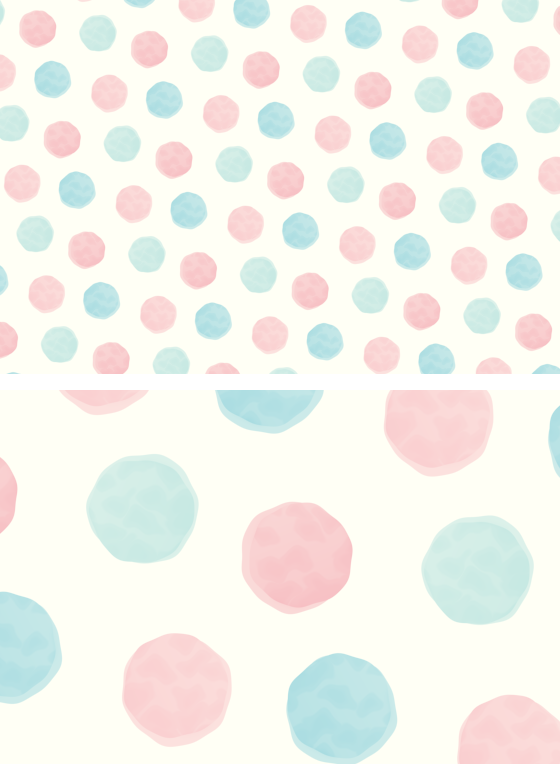
Top, the full canvas; bottom, a detail of the centre.
Reproduce this pattern procedurally as a Shadertoy shader.

```glsl
#define PAPER vec3(1.0, 1.0, 0.96)
#define STEP_ACROSS vec2(0.1995, 0.0366)
#define STEP_DOWN vec2(0.0437, 0.1975)
#define DOT_RADIUS 0.0328
#define CORE_SIZE 0.94
#define RIM_DENSITY 0.54
#define CORE_DENSITY 0.19
#define BLOTCH_DENSITY 0.09
#define KINDS 4

// Rose, mint, teal and blush dots; lengths in canvas widths, y pointing down
const vec2 centres[KINDS] = vec2[](
    vec2(0.0664, 0.0514), vec2(0.1754, 0.0592),
    vec2(0.0937, 0.1426), vec2(0.1953, 0.1672));
const vec3 inks[KINDS] = vec3[](
    vec3(0.965, 0.73, 0.75), vec3(0.75, 0.90, 0.88),
    vec3(0.63, 0.85, 0.875), vec3(0.975, 0.785, 0.795));
const vec2 coreShifts[KINDS] = vec2[](
    vec2(0.10, -0.03), vec2(-0.03, 0.04),
    vec2(-0.03, -0.08), vec2(-0.02, -0.08));
const vec2 shadeDirections[KINDS] = vec2[](
    vec2(0.35, 0.9), vec2(0.7, 0.3),
    vec2(-0.7, 0.4), vec2(-0.6, 0.3));

vec2 hash2(vec2 p) {
    return fract(sin(vec2(dot(p, vec2(127.1, 311.7)), dot(p, vec2(269.5, 183.3)))) * 437.58);
}

// Distance to the nearest scattered point
float cellular(vec2 p) {
    vec2 cell = floor(p);
    float nearest = 2.0;
    for (int y = -1; y <= 1; y++)
    for (int x = -1; x <= 1; x++) {
        vec2 c = cell + vec2(x, y);
        nearest = min(nearest, length(c + hash2(c) - p));
    }
    return nearest;
}

// Signed distance to a hand-painted, slightly faceted disc
float blob(vec2 p, float radius, float seed) {
    float angle = atan(p.y, p.x);
    float wobble = 0.016 * sin(3.0 * angle + seed * 2.3)
                 + 0.018 * sin(6.0 * angle + seed * 4.1)
                 + 0.009 * sin(11.0 * angle + seed * 1.7);
    return length(p) - radius * (1.0 + wobble);
}

float coverage(float dist, float blur) {
    return 1.0 - smoothstep(-blur, blur, dist);
}

// Pigment density of one dot; p is in dot radii
float washDensity(vec2 p, int kind, float pixel) {
    float seed = float(kind) + 1.0;
    float rim = blob(p, 1.0, seed);
    float core = blob(p - coreShifts[kind], CORE_SIZE, seed + 4.5);
    float inCore = coverage(core, pixel);

    // Overlapping brush patches with ragged borders
    vec2 q = p + 0.09 * sin(p.yx * 6.0 + seed) + 0.04 * sin(p.yx * 15.0 + seed * 2.0);
    float slope = dot(p, shadeDirections[kind]);
    float pools = cellular(q * vec2(1.5, 2.1) + seed * 7.3);
    float patches = coverage(pools - 0.48 - 0.2 * slope, 0.04 + pixel)
                  + 0.5 * coverage(pools - 0.27 - 0.15 * slope, 0.08 + pixel);

    // Pigment gathers along parts of the border
    float fringe = exp(-abs(core) * 22.0) * smoothstep(0.1, 0.9, sin(atan(p.y, p.x) * 3.0 + seed * 2.7));

    float density = RIM_DENSITY
        + inCore * (CORE_DENSITY + BLOTCH_DENSITY * (patches - 0.5) + 0.09 * slope)
        + 0.08 * fringe;
    return density * coverage(min(rim, core), pixel);
}

void mainImage(out vec4 fragColor, in vec2 fragCoord) {
    vec2 p = vec2(fragCoord.x, iResolution.y - fragCoord.y) / iResolution.x;
    float pixel = 0.8 / (iResolution.x * DOT_RADIUS);
    mat2 lattice = mat2(STEP_ACROSS, STEP_DOWN);
    mat2 toCell = inverse(lattice);
    vec3 colour = PAPER;

    // Nearest copy of each kind on the slanted lattice
    for (int kind = 0; kind < KINDS; kind++) {
        vec2 offset = p - centres[kind];
        vec2 local = (offset - lattice * round(toCell * offset)) / DOT_RADIUS;
        if (length(local) < 1.3)
            colour = mix(colour, inks[kind], washDensity(local, kind, pixel));
    }
    fragColor = vec4(colour, 1.0);
}
```
